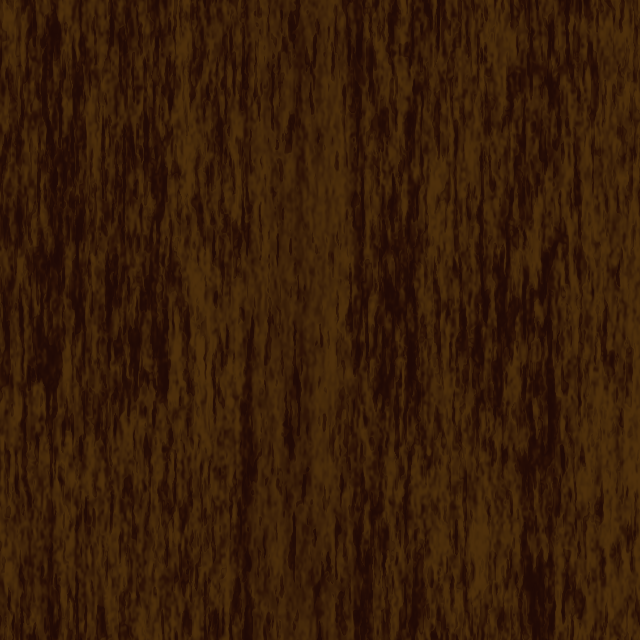
Write a Shadertoy shader that draws this texture.

```glsl
// Dark walnut wood: vertical fibres, ragged dark pores and long shadowed veins.

#define BAND_SCALE   vec2(13.0, 1.1)
#define STREAK_SCALE vec2(62.0, 3.5)
#define PORE_SCALE   vec2(150.0, 17.0)
#define FIBRE_SCALE  vec2(200.0, 40.0)
#define GRAIN_SCALE  vec2(256.0, 130.0)
#define PORE_DEPTH   1.10
#define VEIN_DEPTH   0.85
#define CALM_CENTRE  0.465
#define CALM_WIDTH   0.085
#define CONTRAST     1.20
#define BRIGHTNESS   0.22

float hash(vec2 p)
{
    vec3 q = fract(vec3(p.xyx) * 0.1031);
    q += dot(q, q.yzx + 33.33);
    return fract((q.x + q.y) * q.z);
}

// Smooth random values along one column; each column has its own offset.
float columnNoise(float column, float y)
{
    y += 17.0 * hash(vec2(column, 71.0));
    float cell = floor(y);
    float f = smoothstep(0.0, 1.0, y - cell);
    return mix(hash(vec2(column, cell)), hash(vec2(column, cell + 1.0)), f);
}

// Staggered noise from -1 to 1, so streak ends do not line up in rows.
float fibreNoise(vec2 p, float seed)
{
    float column = floor(p.x);
    float f = smoothstep(0.0, 1.0, p.x - column);
    column += seed * 311.0;
    return 2.0 * mix(columnNoise(column, p.y), columnNoise(column + 1.0, p.y), f) - 1.0;
}

// Six browns, spread evenly over tone 0 to 1.
vec3 woodColour(float tone)
{
    vec3 browns[6] = vec3[6](
        vec3(0.120, 0.035, 0.018), vec3(0.175, 0.070, 0.022),
        vec3(0.210, 0.108, 0.028), vec3(0.240, 0.132, 0.036),
        vec3(0.270, 0.160, 0.040), vec3(0.310, 0.188, 0.042));
    float x = clamp(tone, 0.0, 1.0) * 5.0;
    int i = min(int(x), 4);
    return mix(browns[i], browns[i + 1], x - float(i));
}

// A few long dark veins, fading in and out along their length.
float veins(vec2 p)
{
    float centres[4] = float[4](0.085, 0.385, 0.56, 0.642);
    float shade = 0.0;
    for (int i = 0; i < 4; i++)
    {
        float seed = 20.0 + float(i);
        float wander = 0.003 * fibreNoise(vec2(0.5, p.y * 4.0), seed);
        float width = 0.009 + 0.003 * fibreNoise(vec2(0.5, p.y * 7.0), seed + 10.0);
        float d = (p.x - centres[i] - wander) / width;
        float strength = 0.85 + 0.4 * fibreNoise(vec2(0.5, p.y * 2.5), seed + 20.0);
        shade += strength * exp(-d * d);
    }
    return shade;
}

void mainImage(out vec4 fragColor, in vec2 fragCoord)
{
    vec2 p = fragCoord / iResolution.y;

    // Slight sway and ragged fibre edges
    vec2 w = p;
    w.x += 0.0012 * fibreNoise(p * vec2(6.0, 4.0), 1.0);
    w.x += 0.0013 * fibreNoise(p * vec2(110.0, 95.0), 2.0);

    // Broad bands and a calm, lighter strip
    float calmOffset = (w.x - CALM_CENTRE) / CALM_WIDTH;
    float calm = exp(-calmOffset * calmOffset * calmOffset * calmOffset);
    float band = fibreNoise(w * BAND_SCALE, 3.0);
    float patches = fibreNoise(w * vec2(6.0, 4.0), 4.0);
    float streak = fibreNoise(w * STREAK_SCALE, 5.0);

    // Fine fibres and speckle
    float fibre = fibreNoise(w * FIBRE_SCALE, 6.0);
    float grain = fibreNoise(w * GRAIN_SCALE, 7.0);

    // Dark pores, denser in dark bands
    float density = 0.22 * patches - 0.15 * band - 0.32 * calm;
    float longPore = fibreNoise(w * PORE_SCALE, 8.0) + 0.28 * grain;
    float shortPore = fibreNoise(w * PORE_SCALE * vec2(1.2, 2.0) + 0.37, 9.0) + 0.25 * grain;
    float pores = smoothstep(0.25, 0.50, longPore + density);
    pores = max(pores, 0.8 * smoothstep(0.30, 0.55, shortPore + density));

    // Combined tone, squeezed into the palette range
    float v = BRIGHTNESS + 0.30 * band + 0.48 * streak - 0.08 * patches;
    v += mix(1.0, 0.65, calm) * (0.75 * fibre + 0.62 * grain);
    v -= PORE_DEPTH * pores + VEIN_DEPTH * veins(w);
    float tone = 0.5 + 0.5 * tanh(CONTRAST * v);

    fragColor = vec4(woodColour(tone), 1.0);
}
```
